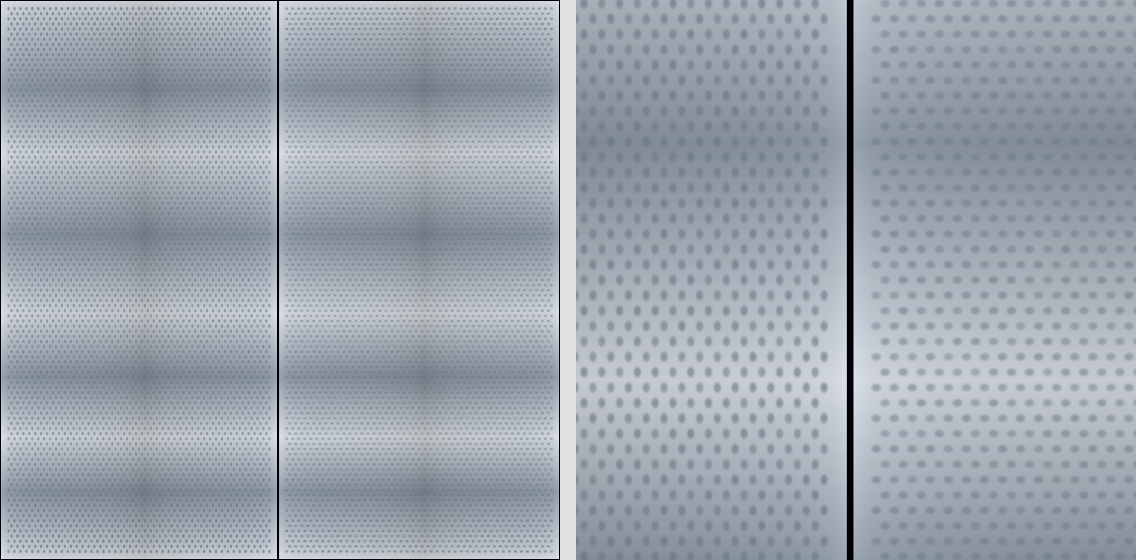
Left, the full canvas; right, a detail of the centre.
Reproduce this texture procedurally as a WebGL 1 fragment shader.

```glsl
precision highp float;
uniform vec2 u_resolution;

const vec3 LIGHT_STEEL = vec3(0.785, 0.805, 0.835);
const vec3 DARK_STEEL = vec3(0.525, 0.565, 0.615);
const vec3 HOLE_COLOR = vec3(0.40, 0.46, 0.51);
const vec3 GAP_COLOR = vec3(0.0, 0.0, 0.015);
const float SEAM_X = 0.4965;
const float SEAM_HALF = 0.0020;
const float BORDER = 0.0018;
const float MARGIN = 0.0135;
const vec2 HOLE_GRID = vec2(44.0, 106.0);
const float HOLE_RADIUS = 0.0024;
const float HOLE_SOFTNESS = 0.0013;
const float CREASE_X = 0.52;
const float CREASE_DEPTH = 0.13;
const float GRAIN = 0.008;

float hash(vec2 p) {
  return fract(sin(dot(p, vec2(127.1, 311.7))) * 43758.5453);
}

float noise(vec2 p) {
  vec2 i = floor(p);
  vec2 f = fract(p);
  f = f * f * (3.0 - 2.0 * f);
  return mix(mix(hash(i), hash(i + vec2(1.0, 0.0)), f.x),
             mix(hash(i + vec2(0.0, 1.0)), hash(i + vec2(1.0, 1.0)), f.x), f.y);
}

// Ramp rising from low to peak, then falling to high
float ridge(float y, float low, float peak, float high) {
  return clamp(min((y - low) / (peak - low), (high - y) / (high - peak)), 0.0, 1.0);
}

// Uneven dark reflections across the sheet
float reflection(float y) {
  float lower = max(ridge(y, 0.0, 0.121, 0.219), ridge(y, 0.219, 0.328, 0.440));
  float upper = max(ridge(y, 0.440, 0.581, 0.727), ridge(y, 0.727, 0.841, 1.0));
  return max(lower, upper);
}

vec3 steel(vec2 uv, float across, float side) {
  float dark = reflection(uv.y);
  vec3 color = mix(LIGHT_STEEL, DARK_STEEL, dark);

  // Soft vertical crease, warmer where the sheet is bright
  float offCenter = abs(across - CREASE_X);
  float crease = 0.55 * exp(-offCenter * 18.0) + 0.45 * max(1.0 - offCenter * 2.1, 0.0);
  color *= 1.0 - CREASE_DEPTH * crease * mix(0.55, 1.2, dark);
  color += vec3(0.010, 0.006, -0.014) * crease * (1.0 - dark);

  // Fine brushed grain
  float grain = noise(uv * vec2(30.0, 260.0) + side * 57.0) - 0.5;
  return color + GRAIN * grain;
}

// Staggered perforations, slightly tall on the left and wide on the right
float holes(vec2 local, vec2 size, float side, float pixel) {
  vec2 pitch = (size - 2.0 * MARGIN) / HOLE_GRID;
  vec2 g = (local - MARGIN) / pitch;
  float row = floor(g.y + 0.5);
  float stagger = 0.5 * mod(row, 2.0);
  float col = floor(g.x - stagger + 0.5);
  vec2 offset = (g - vec2(col + stagger, row)) * pitch;
  offset *= mix(vec2(1.16, 0.84), vec2(0.90, 1.10), side);

  float inside = step(0.0, col) * step(col + stagger, HOLE_GRID.x)
               * step(0.0, row) * step(row, HOLE_GRID.y);
  float soft = max(HOLE_SOFTNESS, 0.6 * pixel);
  float dot_ = 1.0 - smoothstep(HOLE_RADIUS - soft, HOLE_RADIUS + soft, length(offset));
  float wear = mix(0.8, 1.0, hash(vec2(col + side * 61.0, row)));
  return dot_ * inside * wear;
}

void main() {
  vec2 uv = gl_FragCoord.xy / u_resolution;
  float pixel = 1.0 / min(u_resolution.x, u_resolution.y);

  // Panel bounds
  float side = step(SEAM_X, uv.x);
  vec2 low = vec2(mix(BORDER, SEAM_X + SEAM_HALF, side), BORDER);
  vec2 high = vec2(mix(SEAM_X - SEAM_HALF, 1.0 - BORDER, side), 1.0 - BORDER);
  vec2 size = high - low;
  vec2 local = uv - low;
  vec2 toEdge = min(local, high - uv);
  float edge = min(toEdge.x, toEdge.y);

  vec3 color = steel(uv, local.x / size.x, side);

  // Brighter rims
  color += 0.045 * exp(-max(toEdge.x, 0.0) * 45.0);
  color += 0.04 * exp(-max(edge, 0.0) * 220.0);

  // Holes stand out most toward the top and bottom
  float contrast = mix(0.62, 0.50, side) + 0.18 * smoothstep(0.30, 0.48, abs(uv.y - 0.5));
  color = mix(color, HOLE_COLOR, holes(local, size, side, pixel) * contrast);

  // Black seam and outline
  float panel = smoothstep(-0.5 * pixel, 0.5 * pixel, edge);
  gl_FragColor = vec4(mix(GAP_COLOR, color, panel), 1.0);
}
```
